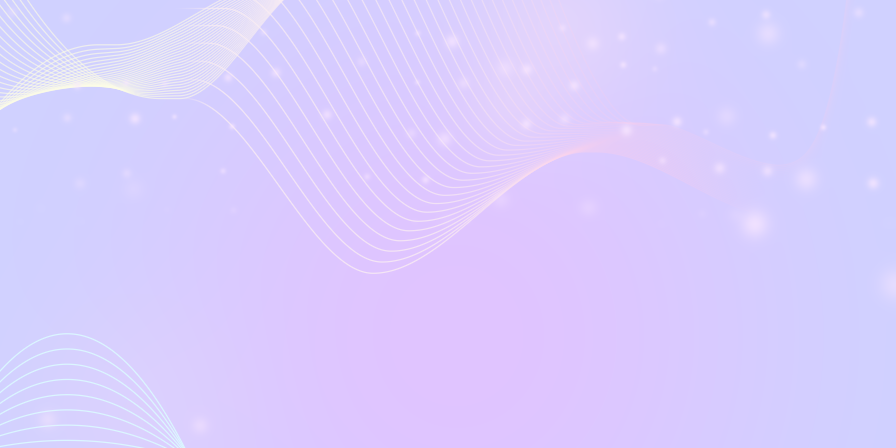
Write a Shadertoy shader that draws this background.

```glsl
// Pastel lilac backdrop with a woven ribbon, a wide fan of fine lines and a
// set of arcs in the lower left corner, all families of analytic curves.
// Specks of light come from jittered cells with gaussian falloff.

const vec3 PERIWINKLE = vec3(0.815, 0.818, 1.0);
const vec3 ORCHID = vec3(0.878, 0.768, 1.0);
const vec3 BLUSH = vec3(0.92, 0.85, 0.98);
const vec3 GOLD = vec3(0.99, 0.99, 0.90);
const vec3 CREAM = vec3(0.98, 0.93, 0.95);
const vec3 ROSE = vec3(0.98, 0.80, 0.92);
const vec3 ICE = vec3(0.86, 0.98, 1.0);
const vec3 SPARK = vec3(0.98, 0.91, 1.0);
const int RIBBON_LINES = 28;
const int FAN_LINES = 31;
const int ARC_LINES = 9;

float square(float v) { return v * v; }

vec2 hash2(vec2 p) {
    return fract(sin(vec2(dot(p, vec2(127.1, 311.7)),
                          dot(p, vec2(269.5, 183.3)))) * 43758.5);
}

float glow(vec2 p, vec2 center, float radius) {
    vec2 d = (p - center) / radius;
    return exp(-dot(d, d));
}

// Coverage of a thin curve, given its depth here and a step dx further on.
float stroke(float y, float depth, float ahead, float dx, float pixel) {
    float slope = (ahead - depth) / dx;
    float dist = abs(y - depth) / sqrt(1.0 + slope * slope);
    float width = 0.0028;
    return clamp((0.5 * (width + pixel) - dist) / pixel, 0.0, 1.0)
         * min(1.0, width / pixel);
}

// Woven ribbon at the left: two edges, with a sag between them.
float ribbonDepth(float x, float t) {
    float first = 0.22 - 0.32 * square(max(0.0, 1.0 - x / 0.36))
                - 0.27 * smoothstep(0.40, 0.72, x);
    float last = 0.10 + 0.13 * square(max(0.0, 1.0 - x / 0.22))
               - 0.14 * smoothstep(0.26, 0.62, x);
    float sag = 0.5 * (1.0 - smoothstep(0.0, 0.39, x));
    return mix(first, last, t) + sag * t * (1.0 - t);
}

// Fan line: falls into a trough, climbs to a crest, then trails to the right.
float fanDepth(float x, float t) {
    float troughX = 0.833 + 0.6 * t;
    float trough = 0.61 - 0.77 * t + 0.44 * t * t;
    float crest = mix(0.339, 0.27, t);
    float tail = mix(0.485, 0.37, t);
    float drop = mix(0.39, 0.9, t);
    float fall = smoothstep(troughX - mix(0.42, 0.5, t), troughX, x);
    float climb = smoothstep(troughX, mix(1.31, 1.5, t), x);
    float trail = smoothstep(1.33 + 0.1 * t, 1.75, x);
    float lift = 0.37 * t * square(square(max(0.0, x - 1.7) / 0.19));
    return trough - drop * (1.0 - fall) + (crest - trough) * climb
         + (tail - crest) * trail - lift;
}

// Arcs share a meeting depth below the canvas and differ in peak.
float arcDepth(float x, float peak) {
    return mix(peak, 1.03, min(1.0, 13.0 * square(x - 0.15)));
}

// One jittered speck per occupied cell.
float specks(vec2 p, float cell, float radius, float share) {
    vec2 id = floor(p / cell);
    vec2 jitter = hash2(id);
    vec2 traits = hash2(id + 41.0);
    vec2 center = (id + 0.25 + 0.5 * jitter) * cell;
    float size = radius * mix(0.5, 1.2, traits.y);
    return step(traits.x, share) * glow(p, center, size) * mix(0.4, 1.0, jitter.x);
}

vec3 background(vec2 p) {
    float r = length((p - vec2(1.02, 0.75)) * vec2(0.95, 0.9));
    vec3 col = mix(ORCHID, PERIWINKLE, smoothstep(0.05, 1.03, r));
    col = mix(col, BLUSH, 0.6 * glow(p, vec2(1.24, 0.07), 0.2));
    col = mix(col, BLUSH, 0.4 * glow(p, vec2(1.14, 0.24), 0.1));
    return mix(col, BLUSH, 0.3 * glow(p, vec2(0.3, 0.93), 0.26));
}

void mainImage(out vec4 fragColor, in vec2 fragCoord) {
    // x spans 0 to 2, depth runs from 0 at the top to 1 at the bottom.
    vec2 uv = fragCoord / iResolution.xy;
    vec2 p = vec2(2.0 * uv.x, 1.0 - uv.y);
    float pixel = 1.0 / iResolution.y;
    float dx = 0.002, x2 = p.x + dx;
    vec3 col = background(p);

    // Woven ribbon
    vec3 tint = mix(GOLD, CREAM, smoothstep(0.35, 0.65, p.x));
    for (int i = 0; i < RIBBON_LINES; i++) {
        float t = float(i) / float(RIBBON_LINES - 1);
        float line = stroke(p.y, ribbonDepth(p.x, t), ribbonDepth(x2, t), dx, pixel);
        col = mix(col, tint, 0.65 * line);
    }

    // Fan
    tint = mix(CREAM, ROSE, smoothstep(0.95, 1.4, p.x));
    for (int i = 0; i < FAN_LINES; i++) {
        float t = float(i) / float(FAN_LINES - 1);
        float line = stroke(p.y, fanDepth(p.x, t), fanDepth(x2, t), dx, pixel);
        float fade = mix(0.8, 0.4, smoothstep(0.9, 1.4, p.x));
        fade *= smoothstep(0.38, 0.5, p.x) * (1.0 - 0.4 * t);
        fade *= 1.0 - smoothstep(1.45, 1.74, p.x) * (1.0 - 0.8 * pow(t, 8.0));
        col = mix(col, tint, fade * line);
    }

    // Corner arcs
    for (int i = 0; i < ARC_LINES; i++) {
        float peak = 0.745 + 0.034 * float(i);
        float line = stroke(p.y, arcDepth(p.x, peak), arcDepth(x2, peak), dx, pixel);
        col = mix(col, ICE, 0.9 * line);
    }

    // Small specks in the upper half, then a few large soft lights
    float upper = 1.0 - smoothstep(mix(0.28, 0.42, smoothstep(0.3, 0.7, p.x)), 0.52, p.y);
    float light = upper * (specks(p, 0.11, 0.011, 0.55) + specks(p + 3.7, 0.17, 0.02, 0.4));
    light += glow(p, vec2(1.685, 0.5), 0.03) + 0.8 * glow(p, vec2(1.8, 0.4), 0.025);
    light += 0.7 * glow(p, vec2(1.715, 0.075), 0.025) + 0.7 * glow(p, vec2(2.0, 0.635), 0.035);
    light += 0.6 * glow(p, vec2(0.107, 0.937), 0.02) + 0.6 * glow(p, vec2(0.447, 0.95), 0.018);
    col = mix(col, SPARK, 0.7 * min(light, 1.0));

    fragColor = vec4(col, 1.0);
}
```
